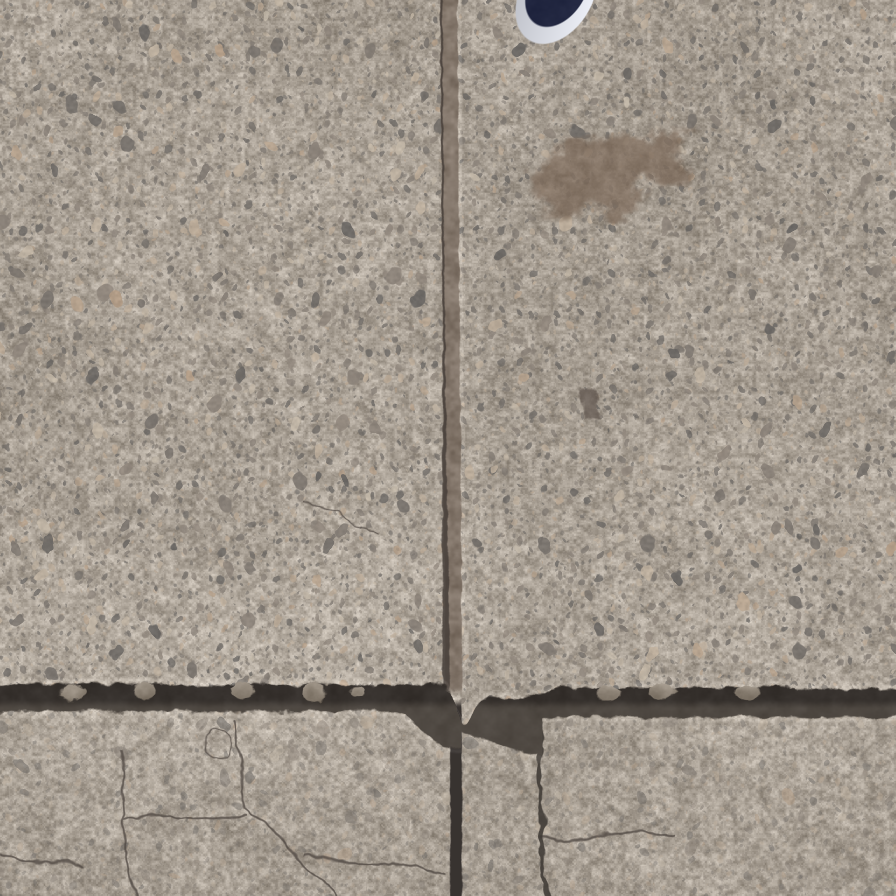
This texture is drawn by a Shadertoy shader. Its source:

```glsl
float hash(vec2 p) {
    return fract(sin(dot(p, vec2(127.1, 311.7))) * 43758.5453);
}

float noise(vec2 p) {
    vec2 i = floor(p), f = fract(p);
    f = f * f * (3.0 - 2.0 * f);
    return mix(mix(hash(i), hash(i + vec2(1, 0)), f.x),
               mix(hash(i + vec2(0, 1)), hash(i + vec2(1, 1)), f.x), f.y);
}

float fbm(vec2 p) {
    float sum = 0.0, amp = 0.5;
    for (int i = 0; i < 4; i++) {
        sum += amp * noise(p);
        p = p * 2.03 + 17.3;
        amp *= 0.5;
    }
    return sum;
}

// 1 below the edge, 0 above it
float below(float d, float blur) {
    return 1.0 - smoothstep(-blur, blur, d);
}

float segment(vec2 p, vec2 a, vec2 b) {
    vec2 pa = p - a, ba = b - a;
    return length(pa - ba * clamp(dot(pa, ba) / dot(ba, ba), 0.0, 1.0));
}

// Scattered, tilted pebbles set flush in the cement
vec3 addStones(vec3 col, vec2 p, float cells, float density, float strength, float aa) {
    vec2 cell = floor(p * cells);
    for (int y = -1; y <= 1; y++)
    for (int x = -1; x <= 1; x++) {
        vec2 id = cell + vec2(x, y);
        float kind = hash(id + cells);
        if (hash(id + cells * 3.1) > density) continue;
        vec2 q = p * cells - id - 0.2 - 0.6 * vec2(hash(id + 5.3), hash(id + 9.7));
        float tilt = 0.5 + 2.2 * hash(id + 2.9);
        q = mat2(cos(tilt), -sin(tilt), sin(tilt), cos(tilt)) * q;
        q += 0.13 * (vec2(noise(q * 5.0 + id), noise(q * 5.0 - id)) - 0.5);
        q.y *= 1.2 + 0.9 * hash(id + 7.1);
        float d = length(q) - mix(0.16, 0.38, hash(id + 4.4));
        vec3 stone = mix(vec3(0.39, 0.38, 0.37), vec3(0.57, 0.53, 0.49), fract(kind * 7.0));
        if (kind > 0.72) stone = mix(vec3(0.70, 0.61, 0.52), vec3(0.77, 0.73, 0.67), fract(kind * 13.0));
        stone *= 0.94 + 0.12 * noise(p * 300.0);
        col = mix(col, stone, strength * below(d, aa * cells));
    }
    return col;
}

void mainImage(out vec4 fragColor, in vec2 fragCoord) {
    vec2 p = fragCoord / iResolution.xy;
    float aa = 1.0 / min(iResolution.x, iResolution.y);
    float rough = fbm(p * 75.0) - 0.47;
    float lower = below(p.y - 0.215, 0.005);

    // Cement with broad tone changes and fine grain
    vec3 col = vec3(0.665, 0.63, 0.585) + 0.10 * (fbm(p * 5.0) - 0.47);
    col += 0.045 * exp(-dot((p - vec2(0.12, 0.27)) * vec2(2.5, 8.0), (p - vec2(0.12, 0.27)) * vec2(2.5, 8.0)));
    col += 0.19 * rough + 0.17 * (noise(p * 240.0) - 0.5) + 0.07 * (hash(floor(p * 512.0)) - 0.5);

    // Aggregate, from grit to large pebbles
    float strength = mix(0.88, 0.5, lower);
    col = addStones(col, p, 125.0, 0.55, strength * 0.65, aa);
    col = addStones(col, p + 0.37, 67.0, 0.55, strength * 0.85, aa);
    col = addStones(col, p + 0.71, 36.0, 0.24, strength, aa);

    // Stain and chipped hollow
    vec2 s = p - vec2(0.678, 0.806);
    s.y -= 0.22 * s.x;
    float stain = length(s / vec2(0.078, 0.044)) + 1.5 * (fbm(p * 35.0) - 0.47);
    col = mix(col, vec3(0.50, 0.43, 0.37) + 0.14 * rough, 0.8 * below(stain - 0.95, 0.2));
    vec2 chip = abs(p - vec2(0.658, 0.549) + vec2(0.2 * (p.y - 0.549), 0.0)) - vec2(0.008, 0.016);
    float chipEdge = max(chip.x, chip.y) + 0.012 * rough;
    col = mix(col, vec3(0.43, 0.39, 0.36) + 0.2 * rough, 0.85 * below(chipEdge, 0.002));

    // Wandering cracks
    vec2 w = p + 0.022 * (vec2(fbm(p * 28.0), fbm(p * 28.0 + 40.0)) - 0.47);
    float crack = segment(w, vec2(0.262, 0.2), vec2(0.274, 0.10));
    crack = min(crack, segment(w, vec2(0.274, 0.10), vec2(0.385, -0.01)));
    crack = min(crack, segment(w, vec2(0.14, 0.085), vec2(0.274, 0.09)));
    crack = min(crack, segment(w, vec2(0.13, 0.16), vec2(0.15, 0.0)));
    crack = min(crack, segment(w, vec2(0.0, 0.045), vec2(0.09, 0.03)));
    crack = min(crack, segment(w, vec2(0.34, 0.045), vec2(0.50, 0.025)));
    crack = min(crack, segment(w, vec2(0.61, 0.06), vec2(0.75, 0.07)));
    crack = min(crack, abs(length(w - vec2(0.242, 0.172)) - 0.017) + 0.0006);
    crack = min(crack, segment(w, vec2(0.34, 0.44), vec2(0.42, 0.405)) + 0.0006);
    float deep = segment(w, vec2(0.606, 0.2), vec2(0.611, -0.01));
    col = mix(col, vec3(0.30, 0.27, 0.25), 0.75 * below(crack - 0.0013, aa));
    col = mix(col, vec3(0.25, 0.23, 0.21), 0.9 * below(deep - 0.0028 - 0.004 * rough, aa));

    // Upright joint: filled above, open below
    float x = p.x - mix(0.508, 0.501, p.y) + 0.004 * rough;
    float upper = 1.0 - below(p.y - 0.228, 0.006);
    vec3 filler = vec3(0.515, 0.465, 0.42) + 0.16 * rough + 0.08 * (noise(p * 200.0) - 0.5);
    col = mix(col, filler, upper * below(abs(x) - 0.0095, aa));
    float seam = abs(x + 0.0085) - mix(0.0038, 0.0012, smoothstep(0.25, 0.65, p.y));
    col = mix(col, vec3(0.27, 0.24, 0.22), upper * 0.85 * below(seam, aa));
    col += 0.06 * upper * below(abs(x - 0.0115) - 0.002, aa);
    col = mix(col, vec3(0.22, 0.20, 0.19), lower * below(abs(p.x - 0.509 + 0.004 * rough) - 0.0065, aa));

    // Cross gap, widening into broken corners
    float middle = smoothstep(0.49, 0.515, p.x) * (1.0 - smoothstep(0.59, 0.63, p.x));
    float top = 0.236 - 0.004 * step(0.51, p.x) - 0.011 * middle - 0.03 * exp(-pow((p.x - 0.519) / 0.011, 2.0));
    float bottom = p.x < 0.515 ? mix(0.206, 0.165, smoothstep(0.435, 0.505, p.x))
                 : p.x < 0.605 ? mix(0.182, 0.155, (p.x - 0.515) / 0.09) : 0.2;
    float gap = max(p.y - top, bottom - p.y) + 0.011 * rough;
    vec3 shade = mix(vec3(0.31, 0.285, 0.26), vec3(0.21, 0.19, 0.175), smoothstep(0.208, 0.22, p.y));
    col += 0.05 * below(abs(gap - 0.003) - 0.002, 0.002);
    col = mix(col, shade + 0.08 * rough, below(gap, aa * 1.3));

    // Rubble caught under the slab edge
    float lumps[8] = float[8](0.08, 0.16, 0.27, 0.35, 0.40, 0.68, 0.74, 0.835);
    for (int i = 0; i < 8; i++) {
        vec2 q = p - vec2(lumps[i], 0.226 + 0.004 * hash(vec2(i, 3)));
        float lump = length(q * vec2(0.75, 1.0)) - 0.006 - 0.005 * hash(vec2(i, 8)) + 0.012 * rough;
        col = mix(col, vec3(0.56, 0.52, 0.47) + 8.0 * q.y + 0.2 * rough, below(lump, aa));
    }

    // Rounded navy toe with a pale rim
    vec2 toe = p - vec2(0.621, 1.005);
    toe.x -= 0.28 * toe.y;
    float sole = length(toe / vec2(0.043, 0.054)) - 1.0;
    float cloth = length((toe - vec2(-0.001, 0.008)) / vec2(0.034, 0.043)) - 1.0;
    col = mix(col, vec3(0.84, 0.85, 0.88) + 2.0 * toe.x, below(sole, aa * 22.0));
    col = mix(col, vec3(0.13, 0.15, 0.25) + 0.06 * rough, below(cloth, aa * 28.0));

    fragColor = vec4(clamp(col, 0.0, 1.0), 1.0);
}
```
